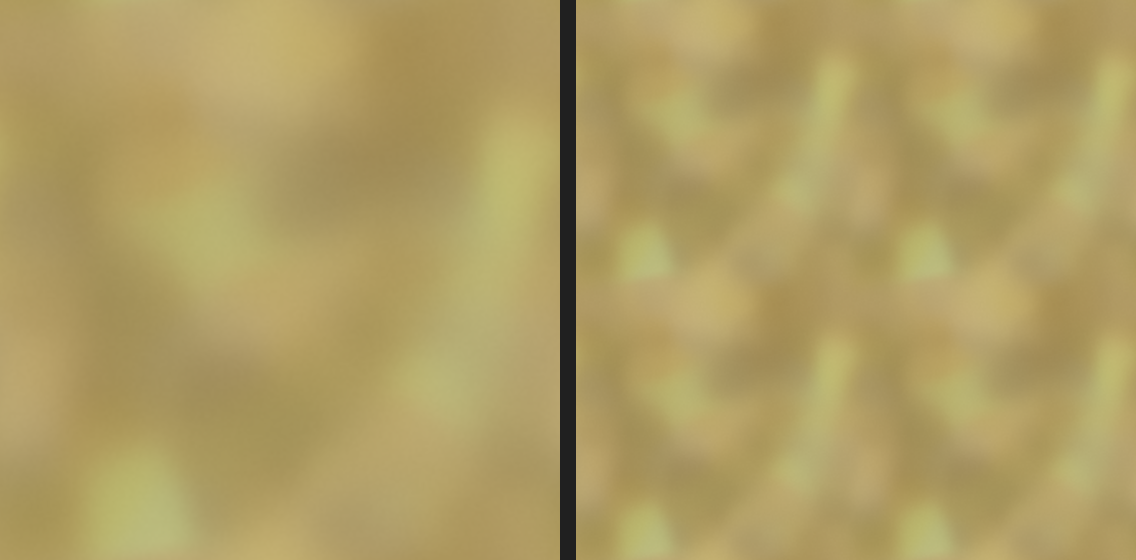
Left, the tile; right, the same tile 2 across and 2 down.
Reproduce this texture procedurally as a three.js fragment shader.

```glsl
// Soft, blurred patches of straw, olive and pale green that melt into each other.
// Smooth cellular noise (jittered points on a wrapping grid, blended by Gaussian
// weights) and gently swaying sine bands drive lightness, green tint and warmth.
varying vec2 vUv;

const float TAU = 6.2831853;

// Three random values per cell: point offset in xy, point value in z
vec3 hash3(vec2 cell, float seed) {
  vec3 p = vec3(dot(cell, vec2(12.71, 31.17)), dot(cell, vec2(26.95, 18.33)), dot(cell, vec2(41.93, 37.19)));
  return fract(sin(p + seed * vec3(7.3, 3.9, 5.7)) * 4375.85);
}

// Tileable soft cells, roughly -0.5 to 0.5; grid holds whole cell counts
float softCells(vec2 uv, vec2 grid, float seed) {
  vec2 p = uv * grid;
  vec2 base = floor(p);
  float total = 0.0;
  float weightSum = 0.0;
  for (int y = -2; y <= 2; y++) {
    for (int x = -2; x <= 2; x++) {
      vec2 cell = base + vec2(float(x), float(y));
      vec3 rnd = hash3(mod(cell, grid), seed);
      vec2 d = cell + 0.2 + 0.6 * rnd.xy - p;
      float weight = exp(-3.4 * dot(d, d));
      total += weight * (rnd.z - 0.5);
      weightSum += weight;
    }
  }
  return total / weightSum;
}

void main() {
  // Two columns of light and two rows of green, each swaying slightly
  float columns = cos(TAU * (2.0 * vUv.x - 0.84 + 0.1 * sin(TAU * 2.0 * vUv.y)));
  float rows = cos(TAU * (2.0 * vUv.y - 0.28 + 0.1 * sin(TAU * vUv.x)));

  // Lightness: broad patches plus a weaker, finer layer
  float light = 0.85 * softCells(vUv, vec2(6.0, 5.0), 1.0)
              + 0.25 * softCells(vUv, vec2(9.0, 8.0), 2.0)
              + 0.08 * columns;
  float green = 0.7 * softCells(vUv, vec2(5.0, 6.0), 3.0) + 0.1 * rows;
  float warmth = softCells(vUv, vec2(8.0, 7.0), 4.0);

  // Straw base, shaded and tinted
  vec3 color = vec3(0.695, 0.62, 0.395);
  color += light * vec3(0.17, 0.175, 0.135);
  color += green * vec3(-0.015, 0.035, 0.015);
  color += warmth * vec3(0.015, 0.0, -0.06);

  // Pale green glow where bright and green patches overlap
  float glow = smoothstep(-0.05, 0.3, green) * smoothstep(-0.15, 0.25, light);
  color += glow * vec3(0.0, 0.05, 0.03);

  // Barely visible grain
  color += 0.008 * softCells(vUv, vec2(170.0), 6.0);

  gl_FragColor = vec4(color, 1.0);
}
```
